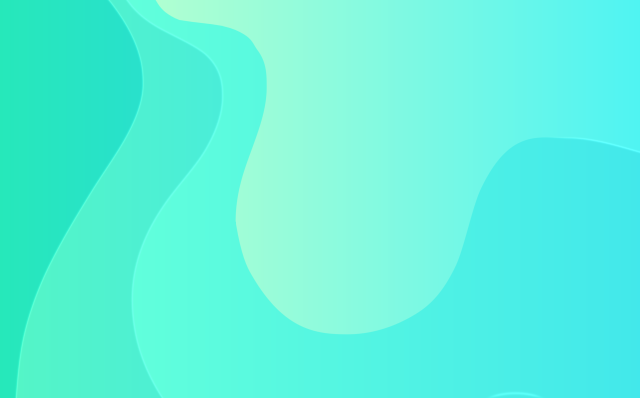
Reproduce this background procedurally as a WebGL 2 fragment shader.

```glsl
#version 300 es
precision highp float;
// Overlapping liquid layers in mint and aqua, each with a horizontal gradient.
// Every outline is a smooth Hermite curve; signed distances to the outlines
// give soft coverage and a faint bright rim. Lengths are percent of height.
uniform vec2 u_resolution;
out vec4 fragColor;

const int KNOTS = 8;

// Smooth curve through knots (position, value, slope), straight beyond the ends.
float curve(float pos, vec3 knots[KNOTS]) {
    vec3 a = knots[0];
    vec3 b = knots[1];
    for (int i = 1; i < KNOTS - 1; i++) {
        if (pos >= knots[i].x) {
            a = knots[i];
            b = knots[i + 1];
        }
    }
    float span = b.x - a.x;
    float t = clamp((pos - a.x) / span, 0.0, 1.0);
    float s = 1.0 - t;
    float inner = s * s * (1.0 + 2.0 * t) * a.y + t * t * (3.0 - 2.0 * t) * b.y
                + span * t * s * (s * a.z - t * b.z);
    return inner + min(pos - a.x, 0.0) * a.z + max(pos - b.x, 0.0) * b.z;
}

// Turn an implicit field into a distance in canvas units.
float toDistance(float field, float unit) {
    return field * unit / max(length(vec2(dFdx(field), dFdy(field))), 1e-5);
}

float coverage(float dist, float unit) {
    return smoothstep(-0.7 * unit, 0.7 * unit, dist);
}

float rim(float dist, float width) {
    return exp(-dist * dist / (width * width));
}

// Horizontal gradient between two positions.
vec3 ramp(float x, float from, float to, vec3 left, vec3 right) {
    return mix(left, right, clamp((x - from) / (to - from), 0.0, 1.0));
}

void main() {
    float unit = 100.0 / u_resolution.y;
    float x = gl_FragCoord.x * unit;
    float depth = 100.0 - gl_FragCoord.y * unit;

    // Outlines: two flowing bands, then the side and underside of the pale drop
    vec3 darkEdge[KNOTS] = vec3[KNOTS](
        vec3(0.0, 27.3, 0.8), vec3(14.7, 35.2, 0.25), vec3(21.0, 35.9, 0.0),
        vec3(32.6, 32.6, -0.5), vec3(47.9, 23.1, -0.62), vec3(66.2, 12.6, -0.5),
        vec3(83.0, 6.3, -0.25), vec3(100.0, 4.0, -0.08));
    vec3 bandEdge[KNOTS] = vec3[KNOTS](
        vec3(0.0, 31.9, 0.7), vec3(7.6, 41.0, 1.9), vec3(14.1, 52.1, 1.0),
        vec3(24.2, 55.9, 0.0), vec3(36.8, 52.1, -0.55), vec3(50.4, 42.0, -0.72),
        vec3(75.2, 33.2, 0.0), vec3(100.0, 40.8, 0.65));
    vec3 dropSide[KNOTS] = vec3[KNOTS](
        vec3(0.0, 39.1, 0.6), vec3(4.8, 44.5, 2.2), vec3(6.5, 55.7, 4.5),
        vec3(8.4, 60.9, 1.8), vec3(12.6, 64.7, 0.75), vec3(22.1, 67.0, 0.0),
        vec3(43.1, 61.3, -0.32), vec3(55.7, 59.2, 0.0));
    vec3 dropBase[KNOTS] = vec3[KNOTS](
        vec3(59.2, 55.7, 6.0), vec3(63.0, 68.7, 1.75), vec3(87.2, 84.0, 0.0),
        vec3(102.9, 79.8, -0.55), vec3(114.5, 66.8, -2.1), vec3(120.8, 47.5, -2.1),
        vec3(142.9, 34.7, 0.0), vec3(161.3, 38.4, 0.28));

    float dark = toDistance(curve(depth, darkEdge) - x, unit);
    float band = toDistance(curve(depth, bandEdge) - x, unit);
    float side = toDistance(x - curve(depth, dropSide), unit);
    float base = toDistance(curve(max(x, dropBase[0].x), dropBase) - depth, unit);

    // Aqua ground with a faint arc low on the right
    vec3 color = ramp(x, 33.0, 161.0, vec3(0.38, 1.0, 0.86), vec3(0.26, 0.91, 0.92));
    float arc = depth - 98.8 - 0.025 * (x - 129.5) * (x - 129.5);
    color += 0.07 * rim(arc, 0.35) * smoothstep(8.0, 4.0, abs(x - 129.5));

    // Pale drop
    vec3 pale = ramp(x, 39.0, 161.0, vec3(0.69, 1.0, 0.82), vec3(0.31, 0.955, 0.95));
    color = mix(color, pale, coverage(side, unit) * coverage(base, unit));
    color += 0.07 * rim(base, 0.25) * smoothstep(135.0, 150.0, x);

    // Middle and dark bands on the left
    vec3 middle = ramp(x, 4.0, 56.0, vec3(0.33, 0.96, 0.78), vec3(0.29, 0.93, 0.85));
    color = mix(color, middle, coverage(band, unit));
    color += 0.06 * rim(band, 0.25);
    vec3 deep = ramp(x, 0.0, 36.0, vec3(0.15, 0.91, 0.73), vec3(0.16, 0.88, 0.80));
    color = mix(color, deep, coverage(dark, unit));
    color += 0.06 * rim(dark, 0.25);

    fragColor = vec4(clamp(color, 0.0, 1.0), 1.0);
}
```
